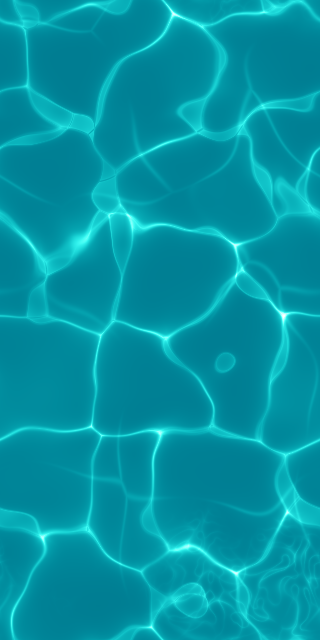
Write a WebGL 1 fragment shader that draws this texture.

```glsl
precision highp float;
uniform vec2 u_resolution;

vec2 hash2(vec2 cell) {
  vec2 k = vec2(dot(cell, vec2(127.1, 311.7)), dot(cell, vec2(269.5, 183.3)));
  return fract(sin(k) * 43758.545);
}

// Integer cell wrapped to the tile, which is n cells wide and 2n high
vec2 wrapCell(vec2 cell, float n) {
  return floor(mod(cell + 0.5, vec2(n, 2.0 * n)));
}

float cornerSlope(vec2 cell, vec2 f, vec2 corner, float n, float seed) {
  float a = 6.2832 * hash2(wrapCell(cell + corner, n) + seed).x;
  return dot(vec2(cos(a), sin(a)), f - corner);
}

// Wrapping gradient noise with n cells across the tile
float noise(vec2 p, float n, float seed) {
  vec2 cell = floor(p * n), f = fract(p * n);
  vec2 u = f * f * f * (f * (f * 6.0 - 15.0) + 10.0);
  float low = mix(cornerSlope(cell, f, vec2(0, 0), n, seed),
                  cornerSlope(cell, f, vec2(1, 0), n, seed), u.x);
  float high = mix(cornerSlope(cell, f, vec2(0, 1), n, seed),
                   cornerSlope(cell, f, vec2(1, 1), n, seed), u.x);
  return mix(low, high, u.y);
}

vec2 noise2(vec2 p, float n, float seed) {
  return vec2(noise(p, n, seed), noise(p, n, seed + 17.0));
}

// Wrapping Voronoi: nearest border, second nearest border, cell id
vec3 voronoi(vec2 p, float n, float seed) {
  vec2 base = floor(p * n), f = fract(p * n);
  vec2 nearest = vec2(0.0), toNearest = vec2(8.0);
  for (int y = -1; y <= 1; y++) {
    for (int x = -1; x <= 1; x++) {
      vec2 o = vec2(x, y);
      vec2 r = o + 0.05 + 0.9 * hash2(wrapCell(base + o, n) + seed) - f;
      if (dot(r, r) < dot(toNearest, toNearest)) {
        toNearest = r;
        nearest = o;
      }
    }
  }
  vec2 border = vec2(8.0);
  for (int y = -2; y <= 2; y++) {
    for (int x = -2; x <= 2; x++) {
      vec2 o = nearest + vec2(x, y);
      vec2 r = o + 0.05 + 0.9 * hash2(wrapCell(base + o, n) + seed) - f;
      vec2 across = r - toNearest;
      if (dot(across, across) > 0.0001) {
        float d = dot(0.5 * (r + toNearest), normalize(across));
        border = d < border.x ? vec2(d, border.x) : vec2(border.x, min(border.y, d));
      }
    }
  }
  vec2 id = wrapCell(base + nearest, n);
  return vec3(border / n, id.x + id.y * n);
}

float thread(float d, float width) {
  return exp(-d * d / (width * width));
}

void main() {
  vec2 p = gl_FragCoord.xy / u_resolution * vec2(1.0, 2.0);

  // Two nearly equal nets of light, drifting apart in places
  vec2 bent = p + 0.14 * noise2(p, 3.0, 3.0) + 0.03 * noise2(p, 8.0, 5.0);
  vec2 drift = noise2(p, 4.0, 41.0);
  vec3 netA = voronoi(bent, 3.0, 7.0);
  vec3 netB = voronoi(bent + 0.6 * drift * dot(drift, drift) + 0.012 * drift, 3.0, 7.0);
  float closest = min(netA.x, netB.x);

  float strength = clamp(0.7 + 1.2 * noise(p, 5.0, 23.0), 0.25, 1.1);
  float lines = 0.36 * (thread(netA.x, 0.005) + thread(netB.x, 0.005));
  float glow = 0.19 * (exp(-netA.x / 0.021) + exp(-netB.x / 0.021));
  float knots = 0.7 * exp(-netA.y / 0.013) + 0.25 * exp(-netB.y / 0.02);

  // Folded sheets fill the gap between the two nets
  float sheet = step(0.5, abs(netA.z - netB.z)) * smoothstep(0.0, 0.005, closest);
  sheet *= 0.3 + 0.4 * noise(p, 9.0, 61.0);

  // Faint, wider net seen out of focus
  vec2 faintPos = p + 0.2 * noise2(p, 3.0, 71.0);
  float faintEdge = voronoi(faintPos, 2.0, 29.0).x;
  float faint = 0.22 * thread(faintEdge, 0.007) + 0.12 * exp(-faintEdge / 0.03);
  faint *= smoothstep(-0.2, 0.35, noise(p, 3.0, 83.0));

  // Patch of fine broken ripples
  vec2 away = p - vec2(0.76, 0.17);
  away -= vec2(1.0, 2.0) * floor(away / vec2(1.0, 2.0) + 0.5);
  float patchMask = smoothstep(0.34, 0.06, length(away * vec2(0.8, 1.3))
                    + 0.2 * noise(p, 6.0, 91.0));
  vec2 ripplePos = p + 0.05 * noise2(p, 7.0, 13.0);
  float ripples = exp(-9.0 * abs(noise(ripplePos, 11.0, 37.0)))
                + 0.8 * exp(-8.0 * abs(noise(ripplePos, 23.0, 47.0)));
  ripples *= 0.42 * patchMask * (0.6 + 1.2 * noise(p, 13.0, 53.0));

  // Soft unevenness of the water body, brighter in broad regions
  float haze = 0.015 + 0.2 * noise(p, 2.0, 19.0) + 0.08 * noise(p, 5.0, 31.0);
  haze = max(haze, 0.35 * haze);

  float light = max(haze + strength * (lines + knots) + glow * (0.4 + 0.7 * strength)
              + sheet + faint + ripples, -0.05);
  vec3 water = vec3(0.0, 0.5, 0.58) + vec3(0.0, 0.41, 0.32) * min(light, 1.15);
  water.r = 0.16 * light * light;
  water += vec3(0.3, 0.08, 0.05) * smoothstep(1.0, 1.6, light);
  gl_FragColor = vec4(clamp(water, 0.0, 1.0), 1.0);
}
```
